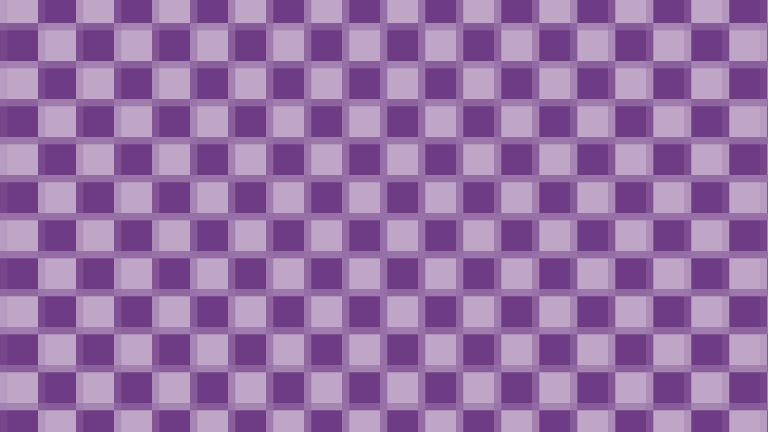
Reproduce this pattern procedurally as a WebGL 1 fragment shader.

```glsl
precision mediump float;
// Purple checkerboard doubled by a slightly shifted copy of itself.
// Each axis blends two square waves; the blend drifts across the canvas,
// and the product of both axes picks between the dark and light purple.

uniform vec2 u_resolution;

// Square wave of period 2 per axis, from -1 to 1, with edges one pixel wide.
vec2 squareWave(vec2 cell, float pixel) {
  vec2 edgeDistance = 0.5 - abs(mod(cell + 0.5, 2.0) - 1.0);
  return clamp(edgeDistance / (0.5 * pixel), -1.0, 1.0);
}

void main() {
  // Canvas heights, measured rightwards and down from the upper left corner.
  vec2 size = vec2(u_resolution.x / u_resolution.y, 1.0);
  vec2 pos = gl_FragCoord.xy / u_resolution.y;
  pos.y = 1.0 - pos.y;

  // Cell grid: the first row is cut off by the top edge.
  float pitch = 0.08796;
  vec2 cell = pos / pitch + vec2(0.0, 0.395);
  float pixel = 1.0 / (u_resolution.y * pitch);

  // The first board is stronger at upper left, the shifted one at lower right.
  vec2 firstShare = clamp(0.5 - 0.45 * (pos - 0.5 * size), 0.0, 1.0);
  vec2 wave = mix(squareWave(cell - 0.193, pixel), squareWave(cell, pixel), firstShare);

  float light = 0.5 + 0.5 * wave.x * wave.y;
  vec3 color = mix(vec3(0.43, 0.23, 0.52), vec3(0.75, 0.65, 0.78), light);
  gl_FragColor = vec4(color, 1.0);
}
```
